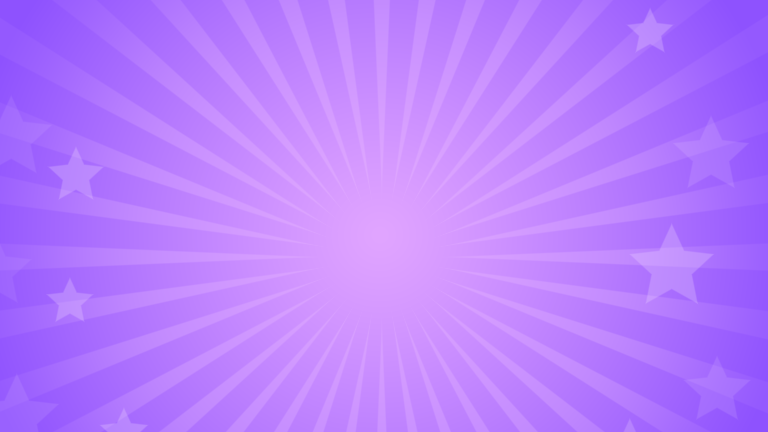
A Shadertoy shader for this background:

```glsl
#define RAY_COUNT 36.0
#define RAY_START 0.16
#define RAY_SPREAD 0.043
#define RAY_CENTER vec2(-0.005, 0.405)
#define GLOW_CENTER vec2(-0.009, 0.456)
#define GLOW_RADIUS 0.97
#define GLOW_POWER 1.15
#define STAR_INNER 0.48
#define GLOW_COLOR vec3(0.88, 0.645, 1.0)
#define EDGE_COLOR vec3(0.555, 0.32, 0.995)
#define RAY_COLOR vec3(0.96, 0.80, 1.0)
#define STAR_COLOR vec3(0.95, 0.86, 1.0)

const float TAU = 6.28319;

// Star layout: centre, radius, opacity
const vec4 STARS[11] = vec4[11](
    vec4( 0.616,  0.925, 0.056, 0.26),
    vec4(-0.713,  0.593, 0.067, 0.26),
    vec4(-0.727,  0.301, 0.056, 0.26),
    vec4( 0.666,  0.380, 0.102, 0.26),
    vec4( 0.757,  0.640, 0.092, 0.14),
    vec4( 0.771,  0.095, 0.081, 0.13),
    vec4(-0.863,  0.680, 0.099, 0.10),
    vec4(-0.901,  0.372, 0.089, 0.08),
    vec4(-0.850,  0.033, 0.102, 0.11),
    vec4(-0.602, -0.002, 0.058, 0.26),
    vec4( 0.569, -0.025, 0.056, 0.22));

// Wraps an angle into one sector centred on zero
float foldAngle(float angle, float sectors) {
    float sector = TAU / sectors;
    return mod(angle + 0.5 * sector, sector) - 0.5 * sector;
}

// Signed distance to the edge lines of tapered rays
float rayDistance(vec2 p) {
    float r = length(p);
    float a = foldAngle(atan(p.y, p.x), RAY_COUNT);
    return r * abs(sin(a)) - RAY_SPREAD * (r - RAY_START);
}

// Signed distance to the edge lines of an upright five-pointed star
float starDistance(vec2 p, float radius) {
    float a = foldAngle(atan(p.x, p.y), 5.0);
    vec2 q = length(p) * vec2(cos(a), abs(sin(a)));
    vec2 tip = vec2(radius, 0.0);
    vec2 notch = STAR_INNER * radius * vec2(cos(TAU / 10.0), sin(TAU / 10.0));
    vec2 edge = notch - tip;
    return dot(q - tip, normalize(vec2(edge.y, -edge.x)));
}

float coverage(float d, float pixel) {
    return 1.0 - smoothstep(-pixel, pixel, d);
}

void mainImage(out vec4 fragColor, in vec2 fragCoord) {
    float pixel = 1.0 / iResolution.y;
    vec2 p = (fragCoord - vec2(0.5 * iResolution.x, 0.0)) * pixel;

    // Radial glow
    float fall = clamp(length(p - GLOW_CENTER) / GLOW_RADIUS, 0.0, 1.0);
    vec3 color = mix(GLOW_COLOR, EDGE_COLOR, pow(fall, GLOW_POWER));

    // Sunburst, fading toward the sides
    vec2 fromCenter = p - RAY_CENTER;
    float strength = mix(0.22, 0.06, smoothstep(0.5, 0.95, length(fromCenter)));
    color = mix(color, RAY_COLOR, strength * coverage(rayDistance(fromCenter), pixel));

    // Translucent stars
    for (int i = 0; i < 11; i++) {
        vec4 star = STARS[i];
        float mask = coverage(starDistance(p - star.xy, star.z), pixel);
        color = mix(color, STAR_COLOR, star.w * mask);
    }

    fragColor = vec4(color, 1.0);
}
```
